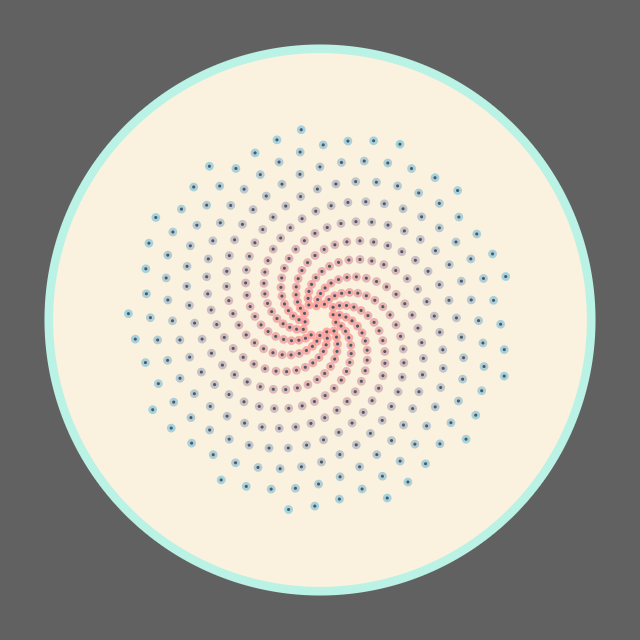
This pattern is drawn by a Shadertoy shader. Its source:

```glsl
// A cream disc with a mint rim on grey, holding a whirl of small ringed dots.
// Each dot turns by a fixed angle and steps outward by a fixed length, which
// makes the curved arms; halos fade from coral inside to pale blue outside.

const float TAU = 6.2831853;

const int   DOT_COUNT    = 392;
const float START_TURN   = 0.8319;    // angle of the first dot, in turns
const float TURN_STEP    = 0.229103;  // turn from each dot to the next
const float INNER_RADIUS = 0.0213;
const float OUTER_RADIUS = 0.3024;
const float HALO_RADIUS  = 0.0068;
const float CORE_RADIUS  = 0.0024;
const float HALO_ALPHA   = 0.85;
const float DISC_RADIUS  = 0.4170;
const float RIM_RADIUS   = 0.4305;

const vec3 GREY  = vec3(0.38, 0.38, 0.38);
const vec3 CREAM = vec3(0.98, 0.95, 0.87);
const vec3 MINT  = vec3(0.73, 0.95, 0.90);
const vec3 CORAL = vec3(1.00, 0.61, 0.59);
const vec3 BLUE  = vec3(0.58, 0.81, 0.87);
const vec3 SLATE = vec3(0.30, 0.35, 0.42);

// Smooth coverage of a circle, one pixel soft
float circleMask(float dist, float radius, float pixel) {
    return clamp(0.5 + (radius - dist) / pixel, 0.0, 1.0);
}

// Centre of a dot on the whirl
vec2 dotCentre(float index, float radius) {
    float angle = TAU * fract(START_TURN + TURN_STEP * index);
    return radius * vec2(cos(angle), sin(angle));
}

void mainImage(out vec4 fragColor, in vec2 fragCoord) {
    float pixel = 1.0 / min(iResolution.x, iResolution.y);
    vec2 p = (fragCoord - 0.5 * iResolution.xy) * pixel;
    float centreDist = length(p);

    // Ground, rim and disc
    vec3 color = mix(GREY, MINT, circleMask(centreDist, RIM_RADIUS, pixel));
    color = mix(color, CREAM, circleMask(centreDist, DISC_RADIUS, pixel));

    // Halos blend in turn; cores are gathered to lie above them all
    float core = 0.0;
    if (centreDist < OUTER_RADIUS + HALO_RADIUS + pixel) {
        for (int i = 0; i < DOT_COUNT; i++) {
            float t = float(i) / float(DOT_COUNT - 1);
            float radius = mix(INNER_RADIUS, OUTER_RADIUS, t);
            if (abs(centreDist - radius) > HALO_RADIUS + pixel) continue;

            float dist = length(p - dotCentre(float(i), radius));
            float halo = circleMask(dist, HALO_RADIUS, pixel);
            color = mix(color, mix(CORAL, BLUE, t), HALO_ALPHA * halo);
            core = max(core, circleMask(dist, CORE_RADIUS, pixel));
        }
    }
    color = mix(color, SLATE, core);

    fragColor = vec4(color, 1.0);
}
```
